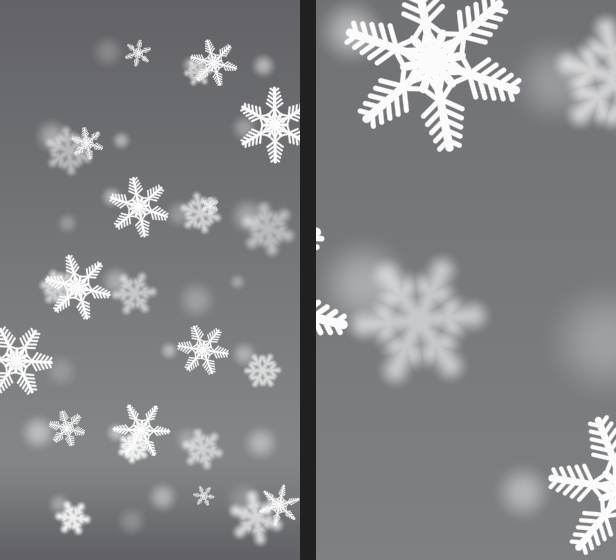
Left: the whole. Right: its middle third, enlarged.
Give the GLSL for this pattern, as a WebGL 1 fragment shader.

```glsl
precision highp float;
uniform vec2 u_resolution;

// Backdrop
const vec3 SLATE = vec3(0.385, 0.386, 0.406);
const vec3 MIST = vec3(0.515, 0.526, 0.532);
const vec3 DUSK = vec3(0.372, 0.374, 0.394);
const vec3 SNOW = vec3(0.985);
const float HORIZON = 0.20;            // height of the lightest band

// Layers: counts, radii (in canvas widths) and opacities
const int GLOW_COUNT = 25;
const int BLURRED_COUNT = 11;
const int CRISP_COUNT = 13;
const vec2 GLOW_RADIUS = vec2(0.030, 0.070);
const vec2 BLURRED_RADIUS = vec2(0.045, 0.092);
const vec2 CRISP_RADIUS = vec2(0.024, 0.132);
const vec2 GLOW_OPACITY = vec2(0.16, 0.50);
const vec2 BLURRED_OPACITY = vec2(0.50, 0.92);
const float MARGIN = 0.07;
const float JITTER = 0.05;

// Crystal proportions, relative to the flake radius
const float ARM_WIDTH = 0.046;
const float BARB_WIDTH = 0.028;
const float SOFT_ARM_WIDTH = 0.11;

const float SECTOR = 1.04719755;       // sixth of a turn
const vec2 SPREAD = vec2(0.75488, 0.56984);
const float GOLDEN = 0.61803;

float hash(float n) {
    n = fract(n * 0.1031);
    n *= n + 33.33;
    n *= n + n;
    return fract(n);
}

float segment(vec2 p, vec2 a, vec2 b) {
    vec2 ab = b - a;
    return length(p - a - ab * clamp(dot(p - a, ab) / dot(ab, ab), 0.0, 1.0));
}

vec2 heading(float angle) {
    return vec2(cos(angle), sin(angle));
}

// Mirrors the plane into half of one arm, lying along +x
vec2 foldArm(vec2 p) {
    float a = mod(atan(p.y, p.x) + 0.5 * SECTOR, SECTOR) - 0.5 * SECTOR;
    return length(p) * heading(abs(a));
}

// Evenly spread, slightly jittered centre of flake i
vec2 scatter(float i, float seed, float aspect) {
    vec2 jitter = vec2(hash(i + seed), hash(i + seed + 71.0)) - 0.5;
    vec2 spot = fract(SPREAD * i + vec2(hash(seed), hash(seed + 9.0)));
    return mix(vec2(MARGIN), vec2(1.0, aspect) - MARGIN, spot) + jitter * JITTER;
}

// Coordinates inside flake i: centred, turned and scaled to unit radius
vec2 toFlake(vec2 p, float i, float seed, float aspect, float radius) {
    vec2 d = heading(hash(i * 3.0 + seed + 31.0) * SECTOR);
    p = (p - scatter(i, seed, aspect)) / radius;
    return vec2(dot(p, d), dot(p, vec2(-d.y, d.x)));
}

// Feathered arms around a lattice of petals
float crystal(vec2 p, float variety) {
    vec2 q = foldArm(p);
    vec2 between = heading(0.5 * SECTOR);
    vec2 barb = heading(mix(0.75, 1.02, variety));
    float d = segment(q, vec2(0.0), vec2(0.96, 0.0)) - ARM_WIDTH;
    for (int k = 0; k < 5; k++) {
        float t = float(k);
        vec2 root = vec2(0.42 + 0.115 * t, 0.0);
        float reach = mix(0.20, 0.28, variety) - 0.032 * t;
        d = min(d, segment(q, root, root + barb * reach) - BARB_WIDTH);
    }
    d = min(d, segment(q, vec2(0.0), between * 0.32) - ARM_WIDTH);
    d = min(d, segment(q, between * 0.17, vec2(0.36, 0.0)) - BARB_WIDTH);
    return min(d, segment(q, between * 0.32, vec2(0.45, 0.0)) - BARB_WIDTH);
}

// Plump star for flakes out of focus
float softCrystal(vec2 p, float variety) {
    vec2 q = foldArm(p);
    vec2 root = vec2(0.42, 0.0);
    float arm = segment(q, vec2(0.0), vec2(0.82, 0.0));
    float barb = segment(q, root, root + heading(SECTOR) * mix(0.04, 0.34, variety));
    return min(min(arm, barb) - SOFT_ARM_WIDTH, length(q) - 0.24);
}

void main() {
    vec2 p = gl_FragCoord.xy / u_resolution.x;
    float aspect = u_resolution.y / u_resolution.x;
    float height = gl_FragCoord.y / u_resolution.y;
    vec3 color = mix(MIST, SLATE, clamp((height - HORIZON) / (1.0 - HORIZON), 0.0, 1.0));
    color = mix(DUSK, color, smoothstep(-0.03, HORIZON, height));

    // Distant round glows
    for (int n = 0; n < GLOW_COUNT; n++) {
        float i = float(n), t = fract(i * GOLDEN);
        float radius = mix(GLOW_RADIUS.x, GLOW_RADIUS.y, t);
        vec2 q = toFlake(p, i, 5.0, aspect, radius);
        float glow = 1.0 - smoothstep(0.1, 1.1, length(q));
        color = mix(color, SNOW, glow * mix(GLOW_OPACITY.x, GLOW_OPACITY.y, hash(i + 140.0)));
    }

    // Flakes out of focus
    for (int n = 0; n < BLURRED_COUNT; n++) {
        float i = float(n), t = fract(i * GOLDEN + 0.3);
        float radius = mix(BLURRED_RADIUS.x, BLURRED_RADIUS.y, t);
        vec2 q = toFlake(p, i, 23.0, aspect, radius);
        float blur = mix(0.14, 0.30, hash(i + 260.0));
        float cover = 1.0 - smoothstep(-0.12, blur, softCrystal(q, hash(i + 310.0)));
        color = mix(color, SNOW, cover * mix(BLURRED_OPACITY.x, BLURRED_OPACITY.y, hash(i + 420.0)));
    }

    // Sharp flakes in front
    for (int n = 0; n < CRISP_COUNT; n++) {
        float i = float(n), t = fract(i * GOLDEN + 0.1);
        float radius = mix(CRISP_RADIUS.x, CRISP_RADIUS.y, t);
        vec2 q = toFlake(p, i, 47.0, aspect, radius);
        float pixel = 1.3 / (u_resolution.x * radius);
        float cover = clamp(0.5 - crystal(q, hash(i + 530.0)) / pixel, 0.0, 1.0);
        color = mix(color, SNOW, cover);
    }
    gl_FragColor = vec4(color, 1.0);
}
```
